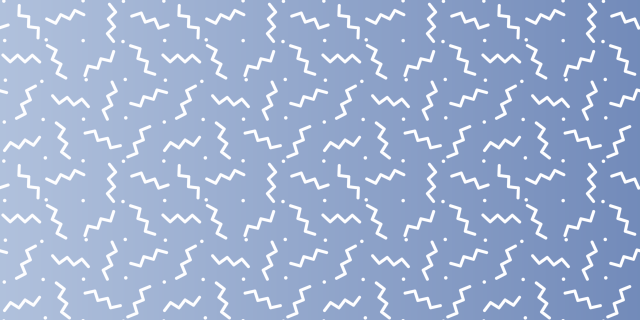
Reproduce this pattern procedurally as a Shadertoy shader.

```glsl
const float CELLS_PER_HEIGHT = 8.0;
const float CELLS_PER_TILE = 4.0;
const float STROKE_RADIUS = 0.038;
const float DOT_RADIUS = 0.043;
const vec3 PALE_BLUE = vec3(0.692, 0.757, 0.864);
const vec3 DEEP_BLUE = vec3(0.448, 0.543, 0.727);
const vec3 WHITE = vec3(0.995, 0.995, 1.0);

float hash(vec2 p, float seed) {
    return fract(sin(dot(p, vec2(127.1, 311.7)) + seed * 74.7) * 43758.5453);
}

// Random offset in -0.5 .. 0.5 on both axes
vec2 jitter(vec2 id, float seed) {
    return vec2(hash(id, seed), hash(id, seed + 1.0)) - 0.5;
}

vec2 rotate(vec2 p, float angle) {
    float c = cos(angle), s = sin(angle);
    return vec2(c * p.x + s * p.y, c * p.y - s * p.x);
}

float segmentDistance(vec2 p, vec2 a, vec2 b) {
    vec2 pa = p - a, ba = b - a;
    return length(pa - ba * clamp(dot(pa, ba) / dot(ba, ba), 0.0, 1.0));
}

// Five joined strokes along the x axis, centred on the origin
float zigzagDistance(vec2 p, float stride, float amplitude) {
    float d = 1e3;
    float side = 1.0;
    for (int i = 0; i < 5; i++) {
        float x = (float(i) - 2.5) * stride;
        vec2 a = vec2(x, side * amplitude);
        vec2 b = vec2(x + stride, -side * amplitude);
        d = min(d, segmentDistance(p, a, b));
        side = -side;
    }
    return d;
}

// One zigzag per cell; neighbours lean across each other to stay apart
float zigzagInCell(vec2 p, vec2 cell, vec2 id) {
    float rowShift = 0.2 * mod(id.y, 2.0);
    vec2 centre = cell + 0.5 + vec2(rowShift, 0.0) + 0.2 * jitter(id, 1.0);
    float quarterTurn = 1.5708 * mod(id.x + id.y, 2.0);
    float angle = quarterTurn + 1.45 * (hash(id, 3.0) - 0.5);
    vec2 q = rotate(p - centre, angle);
    q.y *= hash(id, 4.0) < 0.5 ? -1.0 : 1.0;
    return zigzagDistance(q, 0.184, 0.084) - STROKE_RADIUS;
}

// One dot in the gap between four zigzags
float dotInCell(vec2 p, vec2 cell, vec2 id) {
    vec2 centre = cell + vec2(0.1, 0.0) + 0.12 * jitter(id, 5.0);
    return length(p - centre) - DOT_RADIUS;
}

float confettiDistance(vec2 p) {
    float d = 1e3;
    for (int y = -1; y <= 1; y++) {
        for (int x = -1; x <= 1; x++) {
            vec2 cell = floor(p) + vec2(x, y);
            vec2 id = mod(cell, CELLS_PER_TILE);
            d = min(d, zigzagInCell(p, cell, id));
            d = min(d, dotInCell(p, cell, id));
        }
    }
    return d;
}

void mainImage(out vec4 fragColor, in vec2 fragCoord) {
    vec2 uv = fragCoord / iResolution.xy;
    vec2 p = fragCoord / iResolution.y * CELLS_PER_HEIGHT;
    float pixel = CELLS_PER_HEIGHT / iResolution.y;

    vec3 color = mix(PALE_BLUE, DEEP_BLUE, uv.x);
    float coverage = 1.0 - smoothstep(-0.7 * pixel, 0.7 * pixel, confettiDistance(p));
    fragColor = vec4(mix(color, WHITE, coverage), 1.0);
}
```
